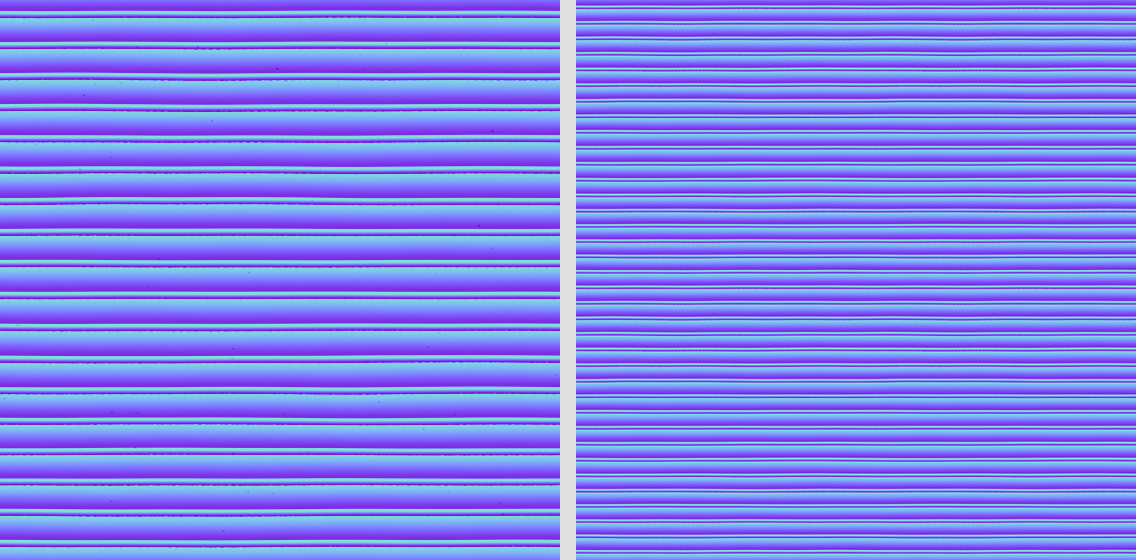
Left: one tile. Right: repeated 2 by 2.
A WebGL 2 fragment shader for this texture map:

```glsl
#version 300 es
precision highp float;

uniform vec2 u_resolution;
out vec4 fragColor;

const float TAU = 6.28319;

// Rows: positions run from 0 to 1 down each row, starting at its groove
const float ROWS = 18.0;
const float ROW_PHASE = 0.56;
const float SAG = 0.09;
const float SAG_HEIGHT = 0.31;
const float WAVER = 0.035;

// Green channel levels of the row profile
const float FACE_TOP = 0.875;
const float FACE_BOTTOM = 0.14;
const float LIP_TOP = 0.885;
const float LIP_BOTTOM = 0.2;
const float GROOVE_LEVEL = 0.08;

const float LIP_START = 0.79;
const float LIP_BLEND = 0.022;
const float LIP_FALL = 0.85;
const float LIP_END = 0.985;
const float GROOVE_HALF = 0.021;

// Wear
const float RAGGED = 0.016;
const float RAGGED_FREQ = 150.0;
const float GRAIN = 0.022;
const vec2 GRAIN_FREQ = vec2(150.0, 210.0);
const float PIT_CELLS = 44.0;
const float PIT_CHANCE = 0.03;
const float PIT_RADIUS = 0.0021;
const float PIT_TILT = 0.55;

vec2 hash2(vec2 p) {
    vec2 q = vec2(dot(p, vec2(127.1, 311.7)), dot(p, vec2(269.5, 183.3)));
    return fract(sin(q) * 43758.5);
}

float cornerSlope(vec2 cell, vec2 offset, vec2 period) {
    float angle = TAU * hash2(mod(cell, period)).x;
    return dot(vec2(cos(angle), sin(angle)), offset);
}

// Gradient noise that wraps after a whole number of cells
float gradientNoise(vec2 p, vec2 period) {
    vec2 i = floor(p);
    vec2 f = p - i;
    vec2 s = f * f * f * (f * (f * 6.0 - 15.0) + 10.0);
    vec2 e = vec2(1.0, 0.0);
    float low = mix(cornerSlope(i, f, period),
                    cornerSlope(i + e.xy, f - e.xy, period), s.x);
    float high = mix(cornerSlope(i + e.yx, f - e.yx, period),
                     cornerSlope(i + e.xx, f - e.xx, period), s.x);
    return mix(low, high, s.y);
}

// Slow drift of the rows away from even spacing
float rowDrift(vec2 uv) {
    float bump = pow(0.5 + 0.5 * cos(TAU * (uv.y - SAG_HEIGHT)), 4.0);
    vec2 freq = vec2(4.0, 7.0);
    return SAG * bump + WAVER * gradientNoise(uv * freq, freq);
}

// Broad curved face, then a narrow rounded lip
float rowProfile(float t, float pixel) {
    float face = mix(FACE_TOP, FACE_BOTTOM, smoothstep(-0.08, 0.86, t));
    float lip = mix(LIP_TOP, LIP_BOTTOM, smoothstep(LIP_FALL, LIP_END, t));
    float blend = max(LIP_BLEND, 0.6 * pixel);
    return mix(face, lip, smoothstep(-blend, blend, t - LIP_START));
}

// Sideways tilt inside small scattered dents
vec2 pitTilt(vec2 uv) {
    vec2 cell = floor(uv * PIT_CELLS);
    vec2 chance = hash2(cell + 17.0);
    vec2 center = (cell + 0.2 + 0.6 * hash2(cell + 71.0)) / PIT_CELLS;
    float radius = PIT_RADIUS * (0.5 + 0.5 * chance.y);
    vec2 offset = (uv - center) / radius;
    float dent = step(chance.x, PIT_CHANCE) * exp(-dot(offset, offset));
    return -PIT_TILT * dent * (offset + vec2(0.0, 0.7));
}

void main() {
    vec2 uv = gl_FragCoord.xy / u_resolution;
    float pixel = ROWS / u_resolution.y;

    // Row coordinate
    float position = ROWS * (1.0 - uv.y) - ROW_PHASE - rowDrift(uv);
    float t = fract(position);
    float level = rowProfile(t, pixel);

    // Groove with a chipped edge
    float row = mod(floor(position + 0.5), ROWS);
    vec2 chipPeriod = vec2(RAGGED_FREQ, ROWS);
    float chips = gradientNoise(vec2(uv.x * RAGGED_FREQ, row), chipPeriod);
    float edge = min(t, 1.0 - t) - GROOVE_HALF - RAGGED * chips;
    float groove = 1.0 - smoothstep(-0.5 * pixel, 0.5 * pixel, edge);
    level = mix(level, GROOVE_LEVEL, groove);

    // Surface tilt with grain and dents, encoded as a normal
    float grain = gradientNoise(uv * GRAIN_FREQ, GRAIN_FREQ);
    vec2 tilt = vec2(-0.01, 2.0 * level - 1.0);
    tilt += GRAIN * grain * vec2(0.6, 1.0) + pitTilt(uv);
    tilt = clamp(tilt, -0.9, 0.9);
    float facing = sqrt(max(1.0 - dot(tilt, tilt), 0.0));
    fragColor = vec4(0.5 + 0.5 * vec3(tilt, facing), 1.0);
}
```
